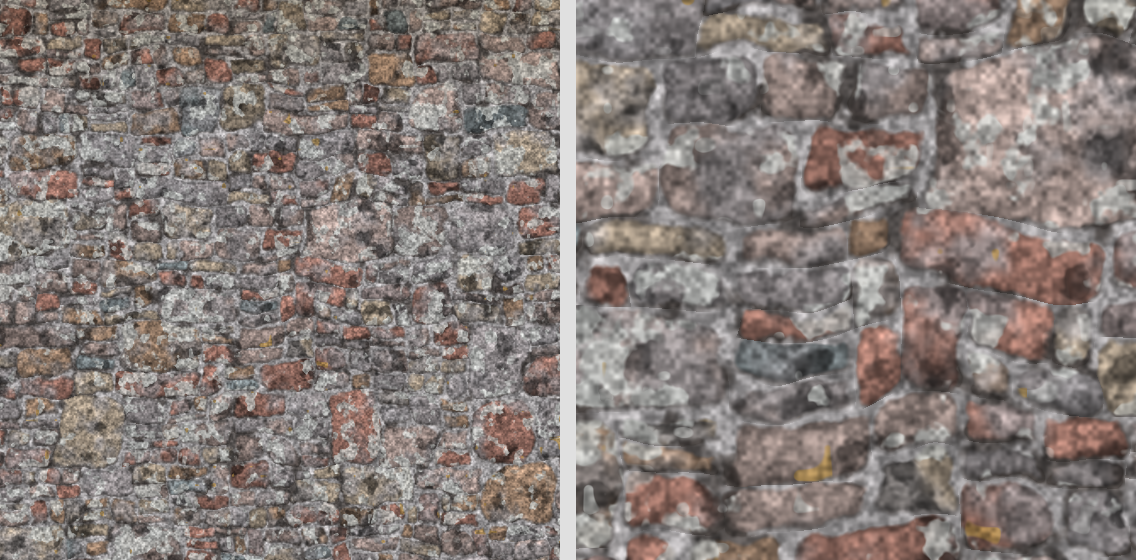
Left: the whole. Right: its middle third, enlarged.
Write a WebGL 1 fragment shader that draws this texture.

```glsl
precision highp float;
// Rubble stone wall: jittered courses are cut into blocks, and each block is
// split at random into smaller stones. Rounded, noise-worn boxes shape the
// stones; layered noise adds mineral grain, lichen, mortar and shadowed joints.
uniform vec2 u_resolution;

float hash(vec2 p) {
  vec3 q = fract(p.xyx * 0.1031);
  q += dot(q, q.yzx + 33.33);
  return fract((q.x + q.y) * q.z);
}

float noise(vec2 p) {
  vec2 i = floor(p), f = fract(p);
  f = f * f * (3.0 - 2.0 * f);
  return mix(mix(hash(i), hash(i + vec2(1, 0)), f.x),
             mix(hash(i + vec2(0, 1)), hash(i + vec2(1, 1)), f.x), f.y);
}

float fbm(vec2 p) {
  float sum = 0.0, amp = 0.53;
  for (int i = 0; i < 4; i++) {
    sum += amp * noise(p);
    p = mat2(1.6, 1.2, -1.2, 1.6) * p + 17.3;
    amp *= 0.5;
  }
  return sum;
}

// Irregular 1D cell around s: x = index, y = lower edge, z = upper edge
float edgeAt(float i, float seed) {
  return i + 0.55 * (hash(vec2(i, seed)) - 0.5);
}
vec3 jitteredSpan(float s, float seed) {
  float i = floor(s);
  if (s < edgeAt(i, seed)) i -= 1.0;
  else if (s >= edgeAt(i + 1.0, seed)) i += 1.0;
  return vec3(i, edgeAt(i, seed), edgeAt(i + 1.0, seed));
}

// Finds the stone cell that holds p: corners lo and hi, and a random key
void findStone(vec2 p, out vec2 lo, out vec2 hi, out vec2 key) {
  vec3 course = jitteredSpan(p.y * 9.0 + 0.3, 3.0);
  vec3 block = jitteredSpan(p.x * 4.2 + 7.0 * hash(vec2(course.x, 5.0)), course.x + 20.0);
  float shift = 7.0 * hash(vec2(course.x, 5.0));
  lo = vec2((block.y - shift) / 4.2, (course.y - 0.3) / 9.0);
  hi = vec2((block.z - shift) / 4.2, (course.z - 0.3) / 9.0);
  key = vec2(block.x, course.x) + 11.0;
  for (int i = 0; i < 5; i++) {
    vec2 size = hi - lo;
    float keep = hash(key + 31.7);
    if (size.x * size.y < 0.0022 || (size.x < 0.17 && keep < 0.2)) break;
    float cut = mix(0.3, 0.7, hash(key + 4.1));
    float side;
    if (size.x > size.y * 1.65) {
      float x = mix(lo.x, hi.x, cut);
      side = step(x, p.x);
      if (side > 0.5) lo.x = x; else hi.x = x;
      key = key * 1.7 + vec2(side, 3.0);
    } else {
      float y = mix(lo.y, hi.y, cut);
      side = step(y, p.y);
      if (side > 0.5) lo.y = y; else hi.y = y;
      key = key * 1.7 + vec2(5.0, side);
    }
  }
}

vec3 stoneColor(vec2 key) {
  float pick = hash(key + 8.3);
  vec3 c = vec3(0.54, 0.48, 0.46);                       // pinkish grey
  if (pick < 0.24) c = vec3(0.54, 0.395, 0.355);         // red sandstone
  else if (pick < 0.38) c = vec3(0.52, 0.43, 0.36);      // brown
  else if (pick < 0.52) c = vec3(0.56, 0.51, 0.45);      // tan
  else if (pick < 0.70) c = vec3(0.50, 0.48, 0.485);     // grey
  else if (pick < 0.75) c = vec3(0.42, 0.45, 0.46);      // slate
  return c * mix(0.86, 1.14, hash(key + 2.9));
}

void main() {
  vec2 p = gl_FragCoord.xy / u_resolution.y;
  float pixel = 1.0 / u_resolution.y;

  // Wavy courses
  vec2 warp = vec2(noise(p * 13.0), noise(p * 11.0 + 40.0)) - 0.5;
  vec2 w = p + 0.022 * warp + 0.007 * (vec2(noise(p * 42.0), noise(p * 42.0 + 9.0)) - 0.5);
  vec2 lo, hi, key;
  findStone(w, lo, hi, key);

  // Worn, slightly tilted and tapered stone outline
  vec2 halfSize = 0.5 * (hi - lo) - 0.0025;
  vec2 q = w - 0.5 * (lo + hi);
  float tilt = 0.14 * (hash(key + 6.6) - 0.5);
  q += tilt * vec2(-q.y, q.x);
  q.y *= 1.0 + 0.25 * (hash(key + 1.2) - 0.4) * q.x / halfSize.x;
  float radius = min(halfSize.x, halfSize.y) * mix(0.3, 0.75, hash(key + 7.7));
  vec2 b = abs(q) - halfSize + radius;
  float d = length(max(b, 0.0)) + min(max(b.x, b.y), 0.0) - radius;
  d += 0.012 * (fbm(p * 55.0) - 0.46);
  float stone = 1.0 - smoothstep(-0.0012 - pixel, 0.0012 + pixel, d);

  // Stone face: blotches, rough relief lit from above, darker worn rim
  float grain = 0.5 * noise(p * 165.0) + 0.5 * noise(p * 330.0 + 5.0);
  float blotch = fbm(p * 24.0 + key);
  float relief = fbm(p * 48.0) - fbm(p * 48.0 + vec2(-0.12, 0.3));
  vec3 face = stoneColor(key);
  face = mix(face, vec3(0.51, 0.50, 0.51), 0.75 * smoothstep(0.42, 0.68, blotch));
  face *= 1.0 + 0.75 * relief + 0.10 * clamp(q.y / halfSize.y, -1.0, 1.0);
  face *= 1.0 - 0.24 * smoothstep(-0.006, 0.001, d);
  face *= 1.0 - 0.45 * smoothstep(0.58, 0.72, fbm(p * 38.0 + 70.0));

  // Lichen: pale crusts and dots, a few ochre spots
  float cover = 0.55 * noise(p * 6.0 + 3.0) + 0.45 * hash(key + 9.4);
  float crust = smoothstep(0.0, 0.08, fbm(p * 40.0 + 20.0) - 0.70 + 0.24 * cover);
  float dots = smoothstep(0.79, 0.87, noise(p * 88.0 + 50.0)) * smoothstep(0.25, 0.6, cover);
  face = mix(face, vec3(0.68, 0.69, 0.68), 0.8 * max(crust, 0.8 * dots));
  float ochre = smoothstep(0.92, 0.96, noise(p * 60.0 + 90.0)) * step(0.6, noise(p * 9.0));
  face = mix(face, vec3(0.62, 0.49, 0.25), 0.7 * ochre);

  // Mortar with dark crevices, deepest beneath the stones
  vec3 mortar = vec3(0.58, 0.57, 0.575) * (0.72 + 0.6 * fbm(p * 75.0 + 30.0));
  float crevice = smoothstep(0.49, 0.66, fbm(p * 36.0 + 60.0));
  float under = smoothstep(0.3, -0.8, q.y / halfSize.y) * (1.0 - smoothstep(0.0, 0.005, d));
  mortar = mix(mortar, vec3(0.22, 0.20, 0.19), clamp(0.75 * crevice + 0.5 * under, 0.0, 0.9));

  vec3 color = mix(mortar, face, stone) * (1.0 + 0.85 * (grain - 0.5));
  // Weathered, warmer band along the top
  color *= mix(vec3(1.03), vec3(0.93, 0.90, 0.85), smoothstep(0.75, 1.0, p.y));
  gl_FragColor = vec4(color, 1.0);
}
```
